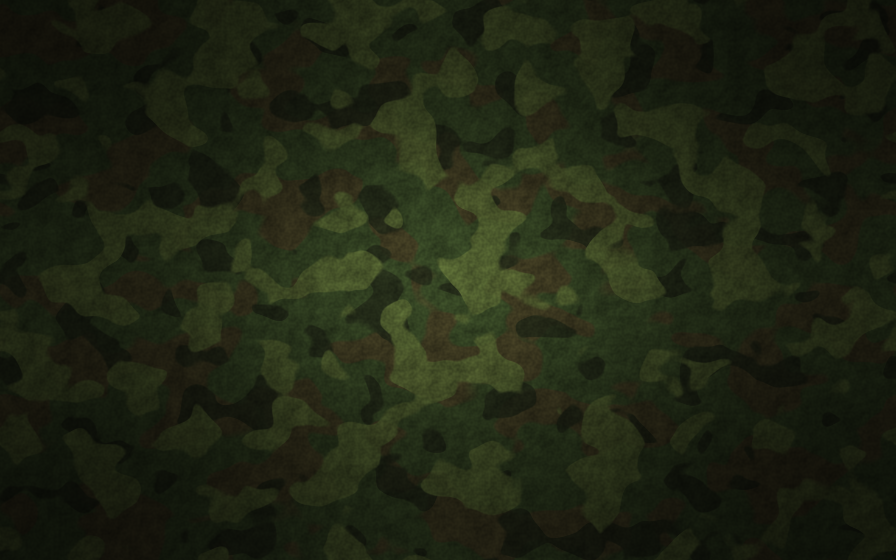
Reproduce this texture procedurally as a WebGL 1 fragment shader.

```glsl
precision highp float;
// Worn woodland camouflage cloth with a soft pool of light, tiling on all sides.
uniform vec2 u_resolution;

const float TAU = 6.2831853;

// Cloth colours under full light
const vec3 OLIVE = vec3(0.31, 0.365, 0.18);
const vec3 FOREST = vec3(0.20, 0.26, 0.135);
const vec3 BROWN = vec3(0.25, 0.225, 0.13);
const vec3 SOOT = vec3(0.13, 0.155, 0.09);

// Whole numbers of noise cells across the canvas
const vec2 OLIVE_CELLS = vec2(14.0, 11.0);
const vec2 BROWN_CELLS = vec2(11.0, 10.0);
const vec2 SOOT_CELLS = vec2(15.0, 13.0);
const vec2 WARP_CELLS = vec2(25.0, 17.0);
const vec2 WEAR_CELLS = vec2(48.0, 30.0);
const vec2 PIT_CELLS = vec2(144.0, 90.0);
const vec2 GRAIN_CELLS = vec2(320.0, 200.0);

// Patch coverage: a higher level gives smaller patches
const float OLIVE_LEVEL = 0.13;
const float BROWN_LEVEL = 0.09;
const float SOOT_LEVEL = 0.25;
const float EDGE = 0.035;
const vec2 WARP = vec2(0.021, 0.026);

// Surface and light
const float WEAR = 0.22;
const float PITS = 0.13;
const float GRAIN = 0.18;
const float AMBIENT = 0.16;
const float GLOW = 0.90;
const vec2 FALLOFF = vec2(1.15, 0.90);

float hash(vec2 p) {
  return fract(sin(dot(p, vec2(127.1, 311.7))) * 43758.5453);
}

// Slope of one lattice corner, wrapped to the cell count
float corner(vec2 cell, vec2 offset, vec2 cells, float seed) {
  float angle = TAU * hash(mod(cell, cells) + seed);
  return dot(vec2(cos(angle), sin(angle)), offset);
}

// Gradient noise around zero that repeats over the canvas
float noise(vec2 uv, vec2 cells, float seed) {
  vec2 p = uv * cells;
  vec2 i = floor(p);
  vec2 f = p - i;
  vec2 s = f * f * f * (f * (f * 6.0 - 15.0) + 10.0);
  vec2 e = vec2(1.0, 0.0);
  float low = mix(corner(i, f, cells, seed), corner(i + e.xy, f - e.xy, cells, seed), s.x);
  float high = mix(corner(i + e.yx, f - e.yx, cells, seed), corner(i + e.xx, f - e.xx, cells, seed), s.x);
  return mix(low, high, s.y);
}

// Lobed patch mask with a narrow soft edge
float patchMask(vec2 uv, vec2 cells, float level, float seed) {
  vec2 bend = vec2(noise(uv, WARP_CELLS, seed + 3.0), noise(uv, WARP_CELLS, seed + 7.0));
  vec2 q = uv + WARP * bend;
  float field = noise(q, cells, seed) + 0.45 * noise(q, cells * 2.0, seed + 11.0);
  return smoothstep(level - EDGE, level + EDGE, field);
}

// Pits and bumps lit from the upper left
float relief(vec2 uv) {
  vec2 toLight = vec2(-0.3, 0.3) / PIT_CELLS;
  return noise(uv, PIT_CELLS, 61.0) - noise(uv + toLight, PIT_CELLS, 61.0);
}

// Light pool that meets itself smoothly at the borders
float lightPool(vec2 uv) {
  vec2 away = 0.5 + 0.5 * cos(TAU * uv);
  return AMBIENT + GLOW * exp(-dot(FALLOFF, away));
}

void main() {
  vec2 uv = gl_FragCoord.xy / u_resolution;

  // Printed layers
  vec3 color = FOREST;
  color = mix(color, BROWN, 0.9 * patchMask(uv, BROWN_CELLS, BROWN_LEVEL, 17.0));
  color = mix(color, SOOT, 0.85 * patchMask(uv, SOOT_CELLS, SOOT_LEVEL, 29.0));
  color = mix(color, OLIVE, 0.9 * patchMask(uv, OLIVE_CELLS, OLIVE_LEVEL, 41.0));

  // Faded blotches, pitted surface and fine grain
  float wear = noise(uv, WEAR_CELLS, 53.0) + 0.6 * noise(uv, WEAR_CELLS * 2.0, 57.0);
  float grain = noise(uv, GRAIN_CELLS, 71.0);
  color *= 1.0 + WEAR * wear + PITS * relief(uv) + GRAIN * grain;

  gl_FragColor = vec4(color * lightPool(uv), 1.0);
}
```
